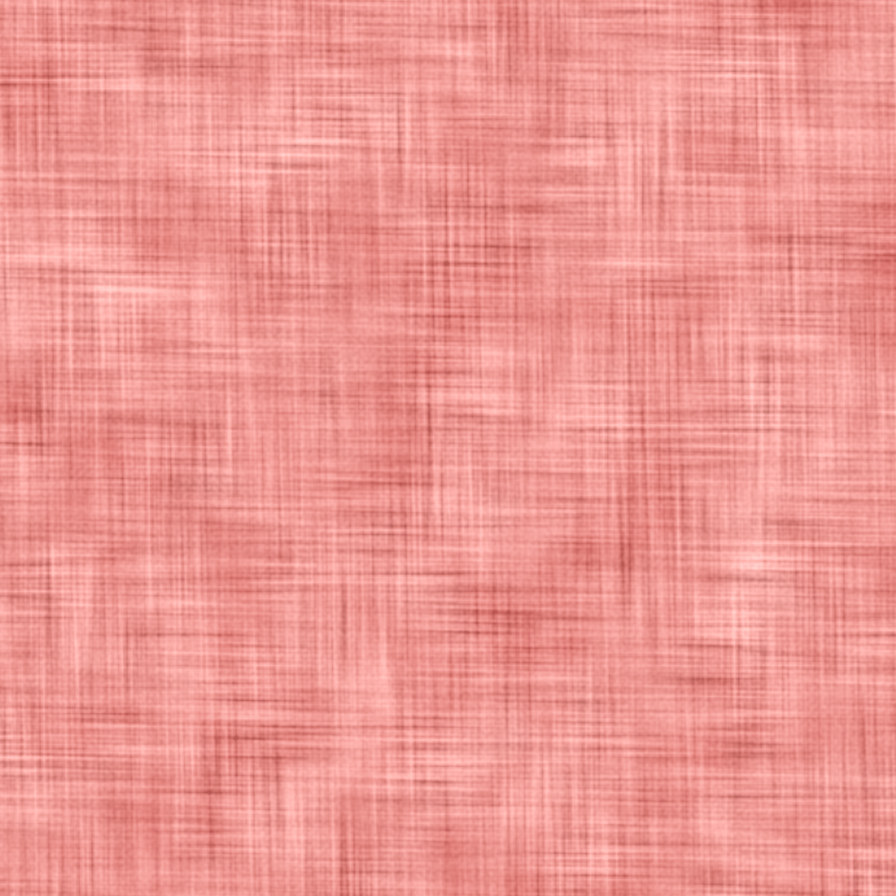
Write a WebGL 2 fragment shader that draws this texture.

```glsl
#version 300 es
precision highp float;
// Coral linen cloth: crossed slubby threads over soft uneven dye.

uniform vec2 u_resolution;
out vec4 fragColor;

// Colour response: middle colour plus slope and curvature per unit of tone
const vec3 CLOTH_COLOR = vec3(0.934, 0.589, 0.569);
const vec3 TONE_SLOPE  = vec3(0.041, 0.059, 0.059);
const vec3 TONE_CURVE  = vec3(-0.006, -0.002, -0.002);
const vec3 DYE_SLOPE   = vec3(0.016, 0.031, 0.031);

// Thread layers: x = cells across the threads, y = cells along them
const vec2 FINE_THREAD   = vec2(205.0, 8.0);
const vec2 MEDIUM_THREAD = vec2(112.0, 5.0);
const vec2 BROAD_THREAD  = vec2(43.0, 5.5);
const vec3 THREAD_WEIGHTS = vec3(0.74, 0.50, 0.30);
const float THREAD_STAGGER = 0.37;

const float WARP_GAIN  = 0.57;   // vertical threads
const float WEFT_GAIN  = 0.64;   // horizontal threads
const float SLUB_CELLS = 9.0;    // patches where threads stand out
const float SLUB_DEPTH = 0.24;
const float GRAIN_CELLS = 190.0;
const float GRAIN_GAIN  = 0.22;
const float DYE_CELLS   = 5.5;
const int   DYE_OCTAVES = 3;
const float NOISE_GAIN  = 4.5;   // brings noise to about unit deviation

uint mixBits(uint n) {
    n = (n ^ (n >> 16)) * 0x7feb352du;
    n = (n ^ (n >> 15)) * 0x846ca68bu;
    return n ^ (n >> 16);
}

vec2 latticeGradient(ivec2 cell) {
    uint bits = mixBits(uint(cell.x) + mixBits(uint(cell.y)));
    float angle = float(bits & 0xffffu) * (6.28319 / 65536.0);
    return vec2(cos(angle), sin(angle));
}

float gradientNoise(vec2 p) {
    vec2 corner = floor(p);
    vec2 f = p - corner;
    ivec2 c = ivec2(corner);
    vec2 w = f * f * f * (f * (f * 6.0 - 15.0) + 10.0);
    float a = dot(latticeGradient(c), f);
    float b = dot(latticeGradient(c + ivec2(1, 0)), f - vec2(1.0, 0.0));
    float d = dot(latticeGradient(c + ivec2(0, 1)), f - vec2(0.0, 1.0));
    float e = dot(latticeGradient(c + ivec2(1, 1)), f - vec2(1.0, 1.0));
    return NOISE_GAIN * mix(mix(a, b, w.x), mix(d, e, w.x), w.y);
}

// One layer of long streaks; the stagger keeps neighbours from ending together
float streaks(vec2 p, vec2 cells, float seed) {
    vec2 q = p * cells + vec2(seed, seed * 1.73);
    q.y += THREAD_STAGGER * q.x;
    return gradientNoise(q);
}

// Threads running along p.y, with fine, medium and broad parts
float threads(vec2 p, float seed) {
    float fine = streaks(p, FINE_THREAD, seed);
    fine *= 0.82 + 0.07 * fine * fine;
    vec3 layers = vec3(fine,
                       streaks(p, MEDIUM_THREAD, seed + 31.3),
                       streaks(p, BROAD_THREAD, seed + 67.9));
    float slub = gradientNoise(p * SLUB_CELLS + seed * 2.1);
    return dot(layers, THREAD_WEIGHTS) * (1.0 + SLUB_DEPTH * slub);
}

// Soft patches of stronger and weaker dye
float dyePatches(vec2 p) {
    float sum = 0.0;
    float gain = 0.75;
    float cells = DYE_CELLS;
    for (int i = 0; i < DYE_OCTAVES; i++) {
        sum += gain * gradientNoise(p * cells + 17.7 * float(i + 1));
        cells *= 2.2;
        gain *= 0.75;
    }
    return sum;
}

void main() {
    vec2 p = gl_FragCoord.xy / min(u_resolution.x, u_resolution.y);

    float warp = threads(p, 11.4);
    float weft = threads(p.yx, 143.8);
    float grain = gradientNoise(p * GRAIN_CELLS + 5.3);
    float tone = WARP_GAIN * warp + WEFT_GAIN * weft + GRAIN_GAIN * grain;
    tone = clamp(tone, -3.2, 2.6);

    vec3 color = CLOTH_COLOR + TONE_SLOPE * tone + TONE_CURVE * tone * tone
               + DYE_SLOPE * dyePatches(p);
    fragColor = vec4(clamp(color, 0.0, 1.0), 1.0);
}
```
